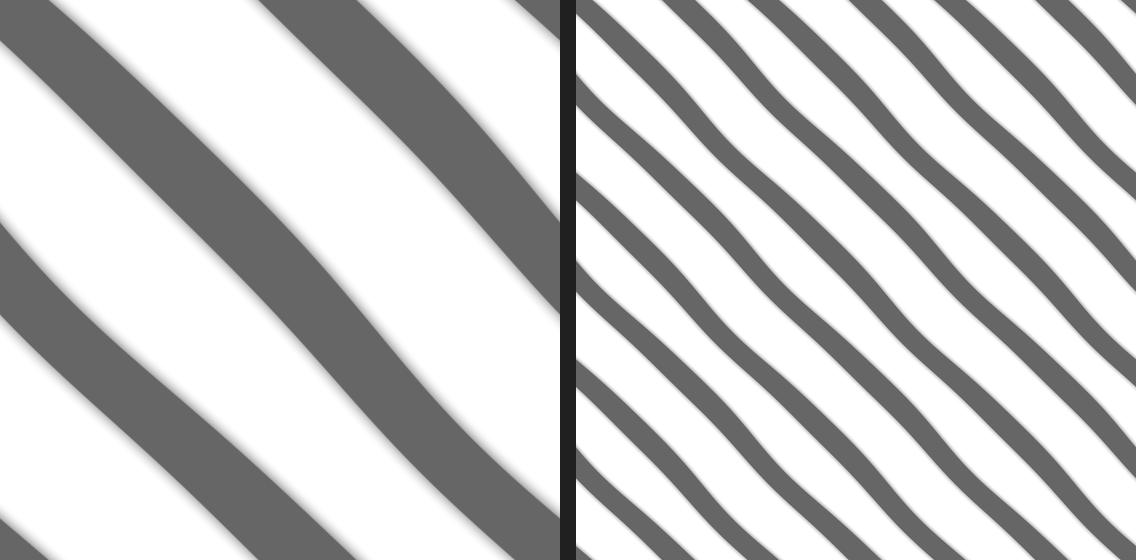
Left: one tile. Right: repeated 3 by 3.
Reproduce this pattern procedurally as a Shadertoy shader.

```glsl
// Two wavy grey diagonal bands with soft shadowed edges on white, tiling in both directions.

const float PI = 3.14159265;
const vec3 PAPER = vec3(1.0);
const vec3 BAND = vec3(0.4);
const float SHADOW_REACH = 0.026;

// Layered sines; 'along' grows by 2 over one full turn of a band.
float sway(float along, float peak, float ripplePeak) {
    return 0.0185 * cos(PI * (along - peak))
         + 0.0045 * cos(2.0 * PI * (along - ripplePeak));
}

// Signed distance to a band edge (x, negative inside) and the side of its centre line (y).
vec2 bandDistance(vec2 p, float centre, float peak, float ripplePeak) {
    // Shift by whole tiles to the nearest copy, so the waves wrap exactly.
    p.x -= floor(p.x - p.y - centre + 0.5);
    float along = p.x + p.y;
    float across = p.x - p.y - centre - sway(along, peak, ripplePeak);
    float halfWidth = 0.0814 + 0.0055 * cos(PI * (along - 0.72));
    return vec2((abs(across) - halfWidth) * inversesqrt(2.0), sign(across));
}

// Shadow fading away from the edge, slightly stronger on the upper side.
float shadow(vec2 band) {
    float strength = band.y > 0.0 ? 0.34 : 0.28;
    float fade = clamp(1.0 - max(band.x, 0.0) / SHADOW_REACH, 0.0, 1.0);
    return strength * fade * fade;
}

vec3 paintBand(vec3 colour, vec2 band, float softness) {
    colour *= 1.0 - shadow(band);
    float cover = 1.0 - smoothstep(-softness, softness, band.x);
    return mix(colour, BAND, cover);
}

void mainImage(out vec4 fragColor, in vec2 fragCoord) {
    vec2 uv = fragCoord / iResolution.xy;
    vec2 p = vec2(uv.x, 1.0 - uv.y);
    float softness = max(0.9 / iResolution.y, 0.0012);

    vec3 colour = PAPER;
    colour = paintBand(colour, bandDistance(p, 0.006, 0.638, 0.09), softness);
    colour = paintBand(colour, bandDistance(p, 0.536, 0.703, 0.104), softness);
    fragColor = vec4(colour, 1.0);
}
```
